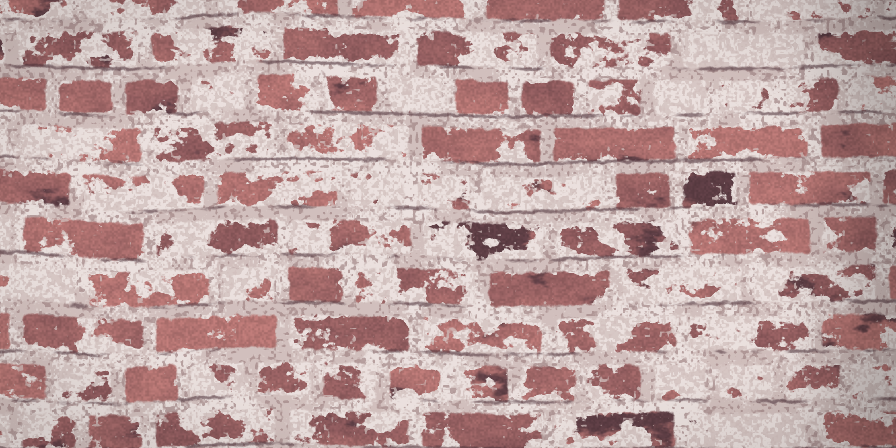
Reproduce this texture procedurally as a WebGL 2 fragment shader.

```glsl
#version 300 es
precision highp float;
// Weathered red brick wall with pale mortar, flaking white paint and rows of headers.
uniform vec2 u_resolution;
out vec4 fragColor;

const float ROWS = 9.39;          // courses in the canvas height
const float STRETCHER = 0.2974;   // long brick pitch
const float HEADER = 0.1475;      // short brick pitch
const float JOINT = 0.028;        // mortar width

const vec3 PAINT = vec3(0.92, 0.88, 0.87);
const vec3 MORTAR = vec3(0.82, 0.75, 0.74);
const vec3 GRIT = vec3(0.63, 0.52, 0.52);
const vec3 LIGHT_RED = vec3(0.71, 0.46, 0.45);
const vec3 DARK_RED = vec3(0.55, 0.35, 0.36);
const vec3 SOOT = vec3(0.33, 0.22, 0.25);

float hash(vec2 p) {
  vec3 q = fract(vec3(p.xyx) * 0.1031);
  q += dot(q, q.yzx + 33.33);
  return fract((q.x + q.y) * q.z);
}

float noise(vec2 p) {
  vec2 i = floor(p), f = fract(p);
  f = f * f * (3.0 - 2.0 * f);
  vec2 e = vec2(1.0, 0.0);
  return mix(mix(hash(i), hash(i + e), f.x),
             mix(hash(i + e.yx), hash(i + 1.0), f.x), f.y);
}

float fbm(vec2 p) {
  float sum = 0.0, gain = 0.5;
  for (int i = 0; i < 5; i++) {
    sum += gain * noise(p);
    p = mat2(1.6, 1.2, -1.2, 1.6) * p + 17.3;
    gain *= 0.55;
  }
  return sum / 1.055;
}

float roundBox(vec2 p, vec2 halfSize, float radius) {
  vec2 q = abs(p) - halfSize + radius;
  return length(max(q, 0.0)) + min(max(q.x, q.y), 0.0) - radius;
}

float above(float value, float limit, float blur) {
  return smoothstep(limit - blur, limit + blur, value);
}

// Finds the brick around p: local position, half size and identity.
void findBrick(vec2 p, out vec2 local, out vec2 halfSize, out vec2 id) {
  float v = p.y * ROWS + 0.095 + 0.22 * (noise(p * vec2(3.5, 2.0) + 4.0) - 0.5);
  float row = floor(v);
  bool isHeader = mod(row, 6.0) == 1.0;
  float pitch = isHeader ? HEADER : STRETCHER;
  float shift = isHeader ? 0.117 : (mod(row, 2.0) == 0.0 ? 0.031 : 0.177);
  float u = (p.x - shift) / pitch + 8.0 + 0.05 * (hash(vec2(row, 5.0)) - 0.5);
  id = vec2(floor(u), row);
  float along = fract(u);
  if (!isHeader && hash(id + 61.0) < 0.07) {   // an occasional pair of halves
    id.x += 0.5 * floor(along * 2.0);
    along = fract(along * 2.0);
    pitch *= 0.5;
  }
  vec2 cell = vec2(pitch, 1.0 / ROWS);
  local = (vec2(along, fract(v)) - 0.5) * cell;
  halfSize = 0.5 * (cell - JOINT) - 0.003 * vec2(hash(id + 3.0), hash(id + 9.0));
}

vec3 mortarColor(vec2 p, float patches, float grain) {
  vec3 color = mix(MORTAR, PAINT, above(patches + 0.35 * (grain - 0.5), 0.53, 0.10));
  float pits = above(noise(p * 145.0 + 7.0) + 0.3 * (grain - 0.5), 0.72, 0.12);
  return mix(color, GRIT, 0.7 * pits);
}

vec3 brickColor(vec2 p, vec2 id, float grain) {
  float stain = fbm(p * vec2(9.0, 16.0) + id * 5.0);
  vec3 color = mix(LIGHT_RED, DARK_RED, clamp(hash(id + 21.0) + 1.6 * (stain - 0.5), 0.0, 1.0));
  float sootLimit = mix(0.43, 0.90, sqrt(hash(id + 47.0)));
  color = mix(color, SOOT, 0.85 * above(stain, sootLimit, 0.06));
  return color * (0.91 + 0.18 * grain);
}

void main() {
  vec2 p = gl_FragCoord.xy / u_resolution.y;
  float soft = 1.0 / u_resolution.y;
  float width = u_resolution.x / u_resolution.y;
  vec2 local, halfSize, id;
  findBrick(p, local, halfSize, id);

  float grain = noise(p * 230.0);
  float patches = fbm(p * 13.0 + 31.0);
  float ragged = fbm(p * 55.0) - 0.5;
  float dist = roundBox(local, halfSize, 0.007) + 0.013 * ragged;

  // Brick faces set in gritty mortar
  vec3 mortar = mortarColor(p, patches, grain);
  vec3 brick = brickColor(p, id, grain);

  // Flaking paint, heavier at brick edges and thinner toward the right side
  float flakes = fbm(p * vec2(14.0, 19.0) + id * 7.0) + 0.22 * ragged;
  flakes += 0.10 * smoothstep(-0.016, 0.0, dist);
  float bare = smoothstep(0.86, 1.0, p.x / width);
  float limit = mix(0.37, 0.70, hash(id + 13.0)) + 0.11 * bare;
  vec3 paint = mix(PAINT, MORTAR, 0.75 * above(grain, 0.65, 0.2));
  brick = mix(brick, paint, above(flakes, limit, 0.025));
  float dust = above(noise(p * 120.0 + 3.0) + 0.9 * (flakes - limit), 0.79, 0.07);
  brick = mix(brick, MORTAR, 0.75 * dust);
  vec3 color = mix(brick, mortar, above(dist, 0.0, soft + 0.001));

  // Broken shadow under each course
  float ledge = abs(local.y + halfSize.y + 0.003 + 0.012 * ragged);
  float shadow = 1.0 - smoothstep(0.001, 0.004 + soft, ledge);
  shadow *= above(fbm(p * vec2(11.0, 25.0) + 70.0), 0.51, 0.08);
  color = mix(color, SOOT, 0.6 * shadow);

  // Grime gathering at the right edge and corners
  vec2 centered = (p / vec2(width, 1.0) - 0.5) * 2.0;
  float grime = 0.16 * bare + 0.10 * smoothstep(0.8, 1.4, length(centered));
  color *= 1.0 - grime;
  fragColor = vec4(color, 1.0);
}
```
